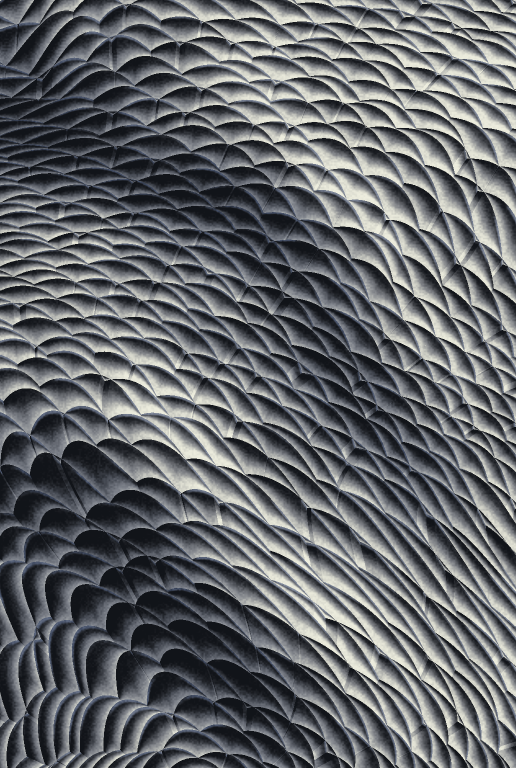
Give the GLSL for this texture, as a Shadertoy shader.

```glsl
float hash(vec2 p) {
    return fract(sin(dot(p, vec2(127.1, 311.7))) * 43758.5453);
}

float noise(vec2 p) {
    vec2 i = floor(p), f = fract(p);
    f = f * f * (3.0 - 2.0 * f);
    return mix(mix(hash(i), hash(i + vec2(1, 0)), f.x),
               mix(hash(i + vec2(0, 1)), hash(i + vec2(1, 1)), f.x), f.y);
}

// Soft elliptical patch, its long axis turned by angle
float patchAt(vec2 p, vec2 center, vec2 radius, float angle) {
    p -= center;
    float c = cos(angle), s = sin(angle);
    p = vec2(c * p.x + s * p.y, c * p.y - s * p.x) / radius;
    return exp(-dot(p, p));
}

// Bent plane whose circles about the origin are the rows of scales
vec2 flowWarp(vec2 p) {
    vec2 q = p - mix(vec2(0.03, 0.10), vec2(0.25, -0.08), smoothstep(0.5, 0.0, p.y));
    q.y += 0.07 * exp(-p.x * p.x / 0.01) * smoothstep(0.75, 0.92, p.y);
    q.y += 0.12 * (p.x - 0.3) * cos(12.0 * (p.y - 0.57)) * smoothstep(0.2, 0.4, p.y);
    q += 0.02 * (vec2(noise(p * 6.0), noise(p * 6.0 + 31.0)) - 0.5);
    return q;
}

// Broad light and shadow, from -1 to 1
float broadLight(vec2 p) {
    float light = 0.05 + 0.25 * smoothstep(0.25, 0.65, p.x);
    light += 0.40 * patchAt(p, vec2(0.42, 0.93), vec2(0.35, 0.10), -0.25);
    light += 0.80 * patchAt(p, vec2(0.46, 0.73), vec2(0.16, 0.05), -0.9);
    light += 0.60 * patchAt(p, vec2(0.24, 0.44), vec2(0.20, 0.06), -0.9);
    light += 0.55 * patchAt(p, vec2(0.39, 0.22), vec2(0.16, 0.05), -0.6);
    light -= 0.95 * patchAt(p, vec2(0.24, 0.75), vec2(0.24, 0.06), -0.35);
    light -= 0.80 * patchAt(p, vec2(0.03, 0.87), vec2(0.17, 0.09), 0.4);
    light -= 0.65 * patchAt(p, vec2(0.48, 0.48), vec2(0.24, 0.06), -0.95);
    light -= 0.70 * patchAt(p, vec2(0.08, 0.35), vec2(0.20, 0.08), -0.3);
    light -= 1.00 * patchAt(p, vec2(0.27, 0.15), vec2(0.20, 0.07), -0.8);
    light -= 0.40 * patchAt(p, vec2(0.08, 0.17), vec2(0.16, 0.12), 0.0);
    return clamp(light + 0.3 * (noise(p * 9.0) - 0.5), -1.0, 1.0);
}

vec3 scales(vec2 p) {
    vec2 q = flowWarp(p);
    float rowWidth = 0.0158, scaleLength = 0.088;
    float row = length(q) / rowWidth, turn = atan(q.x, q.y);

    // Each row ends in a scalloped rim; find the rims just above and below
    float above = 1e3, below = 1e3, along = 0.0;
    vec2 id = vec2(0);
    for (int i = -4; i <= 3; i++) {
        float j = floor(row + 0.5) + float(i);
        float u = turn * j * rowWidth / scaleLength + 0.38 * j + 0.2 * hash(vec2(j, 7.0));
        float rimHeight = -1e3, rimAlong = 0.0;
        vec2 rimId = vec2(0);
        for (int m = -1; m <= 1; m++) {
            vec2 cell = vec2(j, floor(u + 0.5) + float(m));
            float s = u - cell.y + 0.24 * (hash(cell + 53.0) - 0.5);
            float h = 1.05 - 4.0 * s * s - 0.55 * s + 0.4 * (hash(cell) - 0.5);
            if (h > rimHeight) {
                rimHeight = h;
                rimAlong = s;
                rimId = cell;
            }
        }
        float gap = j + rimHeight - row;
        if (gap >= 0.0 && gap < above) {
            above = gap;
            along = rimAlong;
            id = rimId;
        }
        if (gap < 0.0) below = min(below, -gap);
    }

    // Pale lower side, dark upper side, thin broken rim
    float side = 1.0 - 2.0 * above / (above + below + 0.001);
    float light = broadLight(p) + 0.3 * (hash(id + 17.0) - 0.5);
    float shadow = smoothstep(-1.05 + 0.75 * light, 0.75 + 0.2 * light, side);
    float tone = mix(0.76 + 0.2 * light, 0.07 + 0.08 * light, shadow) + 0.2 * along;
    float rim = smoothstep(0.24, 0.06, above) * smoothstep(0.2, 0.6, side);
    rim *= smoothstep(0.25, 0.65, noise(p * 22.0) + 0.5 * along);
    tone = mix(tone, 0.5 + 0.22 * light, 0.8 * rim);

    // Grain and ink to cream colours
    tone += 0.13 * (noise(p * 470.0) - 0.5);
    tone = clamp(tone, 0.0, 1.0);
    vec3 color = mix(vec3(0.06, 0.07, 0.09), vec3(0.50, 0.51, 0.53), smoothstep(-0.05, 0.58, tone));
    color = mix(color, vec3(0.93, 0.93, 0.87), smoothstep(0.45, 0.98, tone));
    float blue = rim + 0.3 * smoothstep(0.3, -0.6, light);
    return color + vec3(-0.03, -0.005, 0.05) * blue * smoothstep(0.05, 0.3, tone);
}

void mainImage(out vec4 fragColor, in vec2 fragCoord) {
    // Four samples per pixel smooth the edges
    vec3 color = vec3(0);
    for (int i = 0; i < 4; i++) {
        vec2 shift = vec2(i % 2, i / 2) * 0.5 - 0.25;
        color += scales((fragCoord + shift) / iResolution.y);
    }
    fragColor = vec4(color / 4.0, 1.0);
}
```
